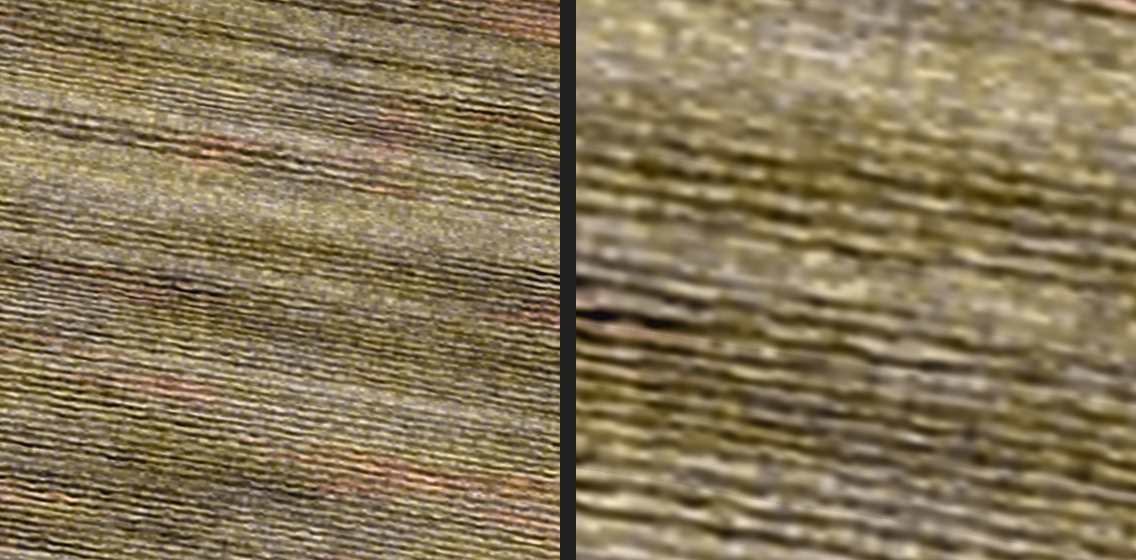
Left: the whole. Right: its middle third, enlarged.
Reproduce this texture procedurally as a Shadertoy shader.

```glsl
// Ploughed straw-coloured field: fine slanted furrows, pale strips and earthy grain.
const float SLOPE = 0.165;          // fall of the furrows across the canvas
const float FURROWS = 67.0;         // furrows per canvas height
const float FURROW_DEPTH = 0.178;   // light to dark swing of one furrow
const float GRAIN_DEPTH = 0.30;
const float STRIP_GLOW = 0.13;      // lift of the pale unploughed strips
const float MEAN_TONE = 0.435;
const vec3 EARTH_TINT = vec3(0.058, 0.0, -0.118);
const vec3 STRAW_TINT = vec3(0.020, 0.012, -0.065);
const vec3 CLAY_TINT = vec3(0.060, -0.035, -0.020);

float hash(vec2 p) {
    vec3 q = fract(vec3(p.xyx) * 0.1031);
    q += dot(q, q.yzx + 33.33);
    return fract((q.x + q.y) * q.z);
}

float noise(vec2 p) {
    vec2 cell = floor(p);
    vec2 f = fract(p);
    f = f * f * (3.0 - 2.0 * f);
    float low = mix(hash(cell), hash(cell + vec2(1, 0)), f.x);
    float high = mix(hash(cell + vec2(0, 1)), hash(cell + vec2(1, 1)), f.x);
    return mix(low, high, f.y);
}

// Noise centred on zero, shifted by a seed so that layers differ.
float layer(vec2 p, float seed) {
    return noise(p + seed * vec2(17.3, 41.7)) - 0.5;
}

float fbm(vec2 p, float seed) {
    float sum = 0.0;
    float weight = 0.6;
    for (int i = 0; i < 4; i++) {
        sum += weight * layer(p, seed + float(i));
        p *= 2.1;
        weight *= 0.55;
    }
    return sum;
}

void mainImage(out vec4 fragColor, in vec2 fragCoord) {
    vec2 uv = fragCoord / iResolution.y;

    // Field axes: x runs along the furrows, y across them
    vec2 field = vec2(uv.x - SLOPE * uv.y, uv.y + SLOPE * uv.x);
    field.y += 0.012 * layer(field * vec2(1.6, 2.0), 1.0);
    field.y += 0.0022 * layer(field * vec2(14.0, 40.0), 2.0);

    // Furrows with uneven spacing and small breaks along each row
    float rows = field.y * FURROWS + 1.3 * layer(field * vec2(0.7, 13.0), 3.0);
    float row = floor(rows);
    float dash = layer(vec2(field.x * 52.0, rows * 1.1), 4.0);
    float ridge = cos(6.28318 * (rows + 0.32 * dash));
    ridge = ridge * 1.12 - 0.12 * ridge * ridge * ridge;
    float wear = 1.0 + 0.9 * layer(vec2(field.x * 2.5, row * 0.73), 5.0);
    wear *= 1.0 + 1.1 * dash;
    wear *= 1.0 + 0.9 * fbm(field * vec2(3.0, 7.0), 6.0);

    // Long pale strips that bury the furrows
    float strip = noise(vec2(field.x * 0.8, field.y * 23.0) + 7.7);
    strip = smoothstep(0.62, 0.86, strip + 0.12 * layer(field * vec2(12.0, 60.0), 7.0));
    wear *= 1.0 - 0.72 * strip;

    // Earth grain, streaks and broad shading
    float grain = layer(field * vec2(125.0, 190.0), 8.0);
    grain += 0.65 * layer(field * vec2(65.0, 115.0), 9.0);
    float streak = layer(field * vec2(2.2, 46.0), 10.0);
    float shade = fbm(field * vec2(2.5, 8.0), 11.0);

    float tone = MEAN_TONE + FURROW_DEPTH * ridge * wear;
    tone += GRAIN_DEPTH * grain * (0.8 + 0.2 * ridge);
    tone += STRIP_GLOW * strip + 0.15 * streak + 0.22 * shade;
    tone = clamp(tone, 0.055, 0.90);

    // Straw, bare earth and patches of red clay
    float straw = fbm(field * vec2(5.0, 16.0), 16.0) + 0.6 * layer(field * vec2(70.0, 90.0), 17.0);
    float clay = smoothstep(0.10, 0.32, fbm(field * vec2(2.8, 12.0), 21.0));
    vec3 color = vec3(tone) + EARTH_TINT * smoothstep(-0.08, 0.25, tone);
    color += STRAW_TINT * clamp(2.2 * straw, -0.8, 1.0);
    color += CLAY_TINT * clay * smoothstep(0.1, 0.5, tone);

    fragColor = vec4(clamp(color, 0.0, 1.0), 1.0);
}
```
